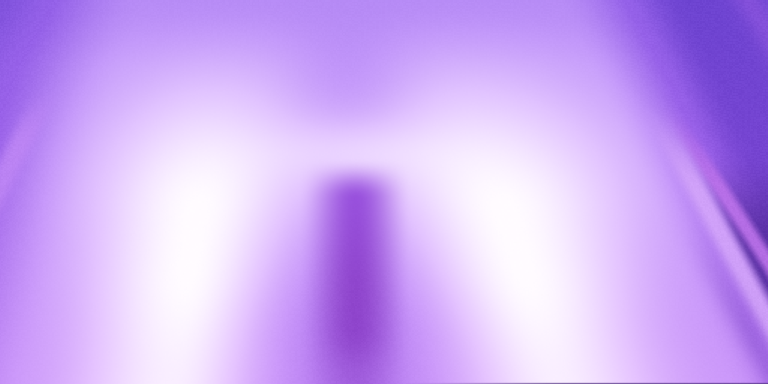
Give the GLSL for this background, as a WebGL 1 fragment shader.

```glsl
precision highp float;
// A soft violet backdrop: two white glows flank a dark blurred column,
// with shaded sides and thin slanting light streaks. A scalar light level
// is summed from gaussians, mapped to a colour ramp, then overlaid.
uniform vec2 u_resolution;

float hash(vec2 p) {
  return fract(sin(dot(p, vec2(127.1, 311.7))) * 43758.5453);
}

float bell(float d, float width) {
  d /= width;
  return exp(-d * d);
}

// Band with a flat middle and soft edges
float band(float d, float halfWidth) {
  return 1.0 - smoothstep(0.2 * halfWidth, 1.4 * halfWidth, abs(d));
}

// Vertical shaft of light, its width differing on the left and right
float glow(vec2 p, float centre, float leftWidth, float rightWidth) {
  float d = p.x - centre;
  float height = 1.0 - smoothstep(0.45, 1.02, p.y);
  return 0.52 * bell(d, d < 0.0 ? leftWidth : rightWidth) * height;
}

vec3 ramp(float t) {
  vec3 col = mix(vec3(0.42, 0.23, 0.79), vec3(0.61, 0.38, 0.91), smoothstep(0.0, 0.25, t));
  col = mix(col, vec3(0.78, 0.60, 0.98), clamp((t - 0.25) * 4.0, 0.0, 1.0));
  col = mix(col, vec3(0.89, 0.77, 1.0), clamp((t - 0.5) * 4.8, 0.0, 1.0));
  return mix(col, vec3(1.0, 0.985, 1.0), clamp((t - 0.71) * 3.5, 0.0, 1.0));
}

void main() {
  // Canvas is 2 wide and 1 high
  vec2 p = gl_FragCoord.xy / u_resolution * vec2(2.0, 1.0);

  // Base level, darker beyond the slanted sides
  float leftSide = smoothstep(-0.02, 0.38, p.x + 0.3 * (1.0 - p.y));
  float rightSide = smoothstep(1.90, 2.24, p.x + 0.45 * p.y);
  float light = mix(0.18, 0.48, leftSide);
  light = mix(light, 0.08, rightSide);
  light -= 0.04 * smoothstep(0.8, 1.0, p.y) * (1.0 - rightSide);

  // Twin glows, the bridge between them and the dip above it
  float spread = smoothstep(0.1, 0.7, p.y);
  float foot = 1.0 - 0.14 * (1.0 - smoothstep(0.0, 0.3, p.y));
  light += foot * glow(p, 0.45 + 0.14 * p.y, 0.25 + 0.05 * spread, 0.19 + 0.10 * spread);
  light += foot * glow(p, 1.45 - 0.3 * p.y, 0.22 + 0.10 * spread, 0.25 + 0.11 * spread)
         * (1.0 - 0.7 * rightSide);
  light += 0.14 * bell(p.x - 0.92, 0.2) * bell(p.y - 0.60, 0.08);
  light -= 0.10 * bell(p.x - 0.91, 0.17) * bell(p.y - 0.78, 0.14);

  // Wide halo of shade around the foot of the column
  light -= 0.12 * bell(p.x - 0.92, 0.2) * (1.0 - smoothstep(0.1, 0.55, p.y));
  light = clamp(light, 0.0, 1.0);

  // Pinker below, bluer above
  vec3 col = ramp(light);
  col.r += 0.08 * (0.5 - p.y) * (1.0 - light);

  // Dark column
  float column = 1.0 - smoothstep(0.0, 0.15, abs(p.x - 0.926));
  column *= 1.0 - smoothstep(0.48, 0.59, p.y);
  column *= mix(0.55, 1.0, smoothstep(0.0, 0.15, p.y));
  vec3 plum = mix(vec3(0.56, 0.27, 0.80), vec3(0.60, 0.32, 0.87), smoothstep(0.2, 0.55, p.y));
  col = mix(col, plum, column);

  // Streak centre lines on the right and the shadow wedge between them
  float paleLine = p.x - 2.0 + 0.54 * (p.y - 0.167);
  float pinkLine = p.x - 2.0 + 0.65 * (p.y - 0.318);
  float shadow = smoothstep(0.0, 0.045, paleLine) * (1.0 - smoothstep(0.35, 0.62, p.y));
  col = mix(col, vec3(0.33, 0.17, 0.62), 0.9 * shadow);

  float fade = 1.0 - smoothstep(0.50, 0.74, p.y);
  col = mix(col, vec3(0.74, 0.45, 0.92), 0.9 * fade * band(pinkLine, 0.028));
  col = mix(col, vec3(0.83, 0.65, 0.98), 0.9 * fade * band(paleLine, 0.038));

  // Shade below the pale streak in the lower right corner
  float underside = bell(paleLine + 0.065, 0.04) * (1.0 - smoothstep(0.1, 0.45, p.y));
  col = mix(col, vec3(0.54, 0.32, 0.82), 0.5 * underside);

  // Faint streaks on the left edge and in the top right corner
  float leftLine = p.x - 0.5 * (p.y - 0.52);
  float leftFade = 1.0 - smoothstep(0.62, 0.78, p.y);
  col = mix(col, vec3(0.75, 0.53, 0.96), 0.8 * leftFade * band(leftLine, 0.038));
  float cornerLine = p.x - 1.95 - 0.6 * (1.0 - p.y);
  col = mix(col, vec3(0.60, 0.36, 0.89), 0.5 * bell(cornerLine, 0.045));

  // Thin dark rim along the lower right, then grain in the darker parts
  float rim = (1.0 - smoothstep(0.001, 0.005, p.y)) * smoothstep(1.0, 1.5, p.x);
  col = mix(col, vec3(0.3, 0.18, 0.5), 0.7 * rim);
  col += mix(0.026, 0.004, smoothstep(0.1, 0.7, light)) * (hash(floor(p * 256.0)) - 0.5);

  gl_FragColor = vec4(clamp(col, 0.0, 1.0), 1.0);
}
```
